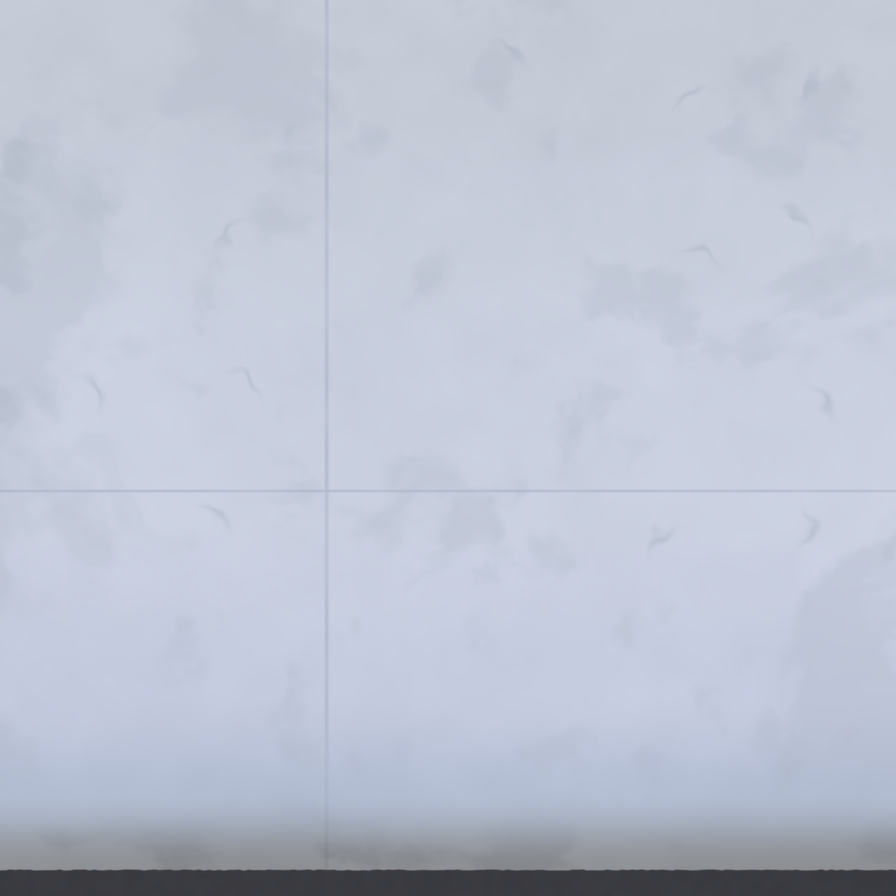
A WebGL 2 fragment shader for this texture:

```glsl
#version 300 es
precision highp float;
// Pale blue-grey wall of large smooth slabs above a dark skirting strip.
// Slabs come from a repeated grid with thin joints; layered value noise adds
// clouds, stains and scattered scuffs, and a vertical ramp shades the foot.

uniform vec2 u_resolution;
out vec4 fragColor;

const vec2 SLAB_SIZE = vec2(0.74, 0.62);
const vec2 JOINT_ORIGIN = vec2(0.3646, 0.4520);
const vec2 JOINT_HALF_WIDTH = vec2(0.0022, 0.0014);
const float JOINT_STRENGTH = 0.62;
const float SKIRTING_TOP = 0.0290;
const float SCUFF_CELLS = 6.0;
const float SCUFF_CHANCE = 0.36;

const vec3 WALL_TOP = vec3(0.780, 0.804, 0.848);
const vec3 WALL_MIDDLE = vec3(0.797, 0.822, 0.884);
const vec3 WALL_LOW = vec3(0.772, 0.797, 0.876);
const vec3 FOOT_BLUE = vec3(0.690, 0.735, 0.815);
const vec3 FOOT_GREY = vec3(0.555, 0.565, 0.580);
const vec3 JOINT_COLOR = vec3(0.675, 0.705, 0.785);
const vec3 STAIN_COLOR = vec3(0.655, 0.685, 0.745);
const vec3 SKIRTING_COLOR = vec3(0.228, 0.230, 0.250);

float hash(vec2 p) {
    return fract(sin(dot(p, vec2(127.1, 311.7))) * 43758.5453);
}

float noise(vec2 p) {
    vec2 cell = floor(p);
    vec2 f = fract(p);
    f = f * f * (3.0 - 2.0 * f);
    return mix(mix(hash(cell), hash(cell + vec2(1, 0)), f.x),
               mix(hash(cell + vec2(0, 1)), hash(cell + vec2(1, 1)), f.x), f.y);
}

float fbm(vec2 p) {
    float sum = 0.0;
    float weight = 0.5;
    for (int i = 0; i < 6; i++) {
        sum += weight * noise(p);
        p = mat2(1.6, 1.2, -1.2, 1.6) * p + 17.3;
        weight *= 0.5;
    }
    return sum;
}

// Vertical colour ramp from the skirting to the top of the wall
vec3 wallColor(float y) {
    vec3 color = mix(FOOT_GREY, FOOT_BLUE, smoothstep(0.030, 0.115, y));
    color = mix(color, WALL_LOW, smoothstep(0.085, 0.235, y));
    color = mix(color, WALL_MIDDLE, smoothstep(0.22, 0.44, y));
    return mix(color, WALL_TOP, smoothstep(0.48, 1.0, y));
}

// Coverage of the joints; x holds the upright ones, y the level ones
vec2 jointMask(vec2 uv, vec2 pixel) {
    vec2 toJoint = abs(fract((uv - JOINT_ORIGIN) / SLAB_SIZE + 0.5) - 0.5) * SLAB_SIZE;
    vec2 blur = max(pixel, vec2(0.0009));
    return 1.0 - smoothstep(JOINT_HALF_WIDTH - blur, JOINT_HALF_WIDTH + blur, toJoint);
}

// Short bent scuffs, at most one per cell, turned and placed at random
float scuffMask(vec2 uv) {
    vec2 cell = floor(uv * SCUFF_CELLS);
    vec2 jitter = vec2(hash(cell + 3.1), hash(cell + 8.7)) - 0.5;
    vec2 p = fract(uv * SCUFF_CELLS) - 0.5 - 0.4 * jitter;
    float angle = 3.0 * hash(cell + 5.3) - 1.9;
    p = mat2(cos(angle), -sin(angle), sin(angle), cos(angle)) * p;
    p.y += 2.2 * p.x * p.x + 0.10 * (noise(uv * 70.0) - 0.5);
    float shape = exp(-dot(p * vec2(9.0, 34.0), p * vec2(9.0, 34.0)));
    return shape * step(hash(cell + 1.9), SCUFF_CHANCE);
}

void main() {
    vec2 uv = gl_FragCoord.xy / u_resolution;
    vec2 pixel = 1.0 / u_resolution;
    vec2 slab = floor((uv - JOINT_ORIGIN) / SLAB_SIZE);

    // Base tone, with a slight shift from slab to slab
    vec3 color = wallColor(uv.y);
    color += 0.008 * (hash(slab + 4.0) - 0.5);

    // Soft clouds and fine mottling
    vec2 warp = vec2(fbm(uv * 4.0 + 2.0), fbm(uv * 4.0 + 31.0)) - 0.5;
    float cloud = fbm(uv * 3.2 + 0.7 * warp + 11.0);
    float mottle = fbm(uv * 22.0 + 2.0 * warp);
    color += 0.040 * (cloud - 0.5) + 0.022 * (mottle - 0.5);

    // Broad stains with ragged edges, broken small patches, and scuffs
    float broad = smoothstep(0.54, 0.64, fbm(uv * 4.3 + 1.2 * warp + 47.0));
    float patches = smoothstep(0.58, 0.74, fbm(uv * 13.0 + warp + 73.0));
    float stain = broad * (0.16 + 0.18 * mottle) + 0.22 * patches;
    stain += 0.42 * scuffMask(uv);
    color = mix(color, STAIN_COLOR, stain * smoothstep(0.06, 0.20, uv.y));

    // Grime gathered just above the skirting
    float foot = 1.0 - smoothstep(0.03, 0.10, uv.y);
    float grime = smoothstep(0.46, 0.64, fbm(uv * vec2(10.0, 18.0) + warp));
    color -= foot * (0.045 * grime + 0.04 * (mottle - 0.5));

    // Joints, softly worn along their length and fading into the foot shade
    vec2 joints = jointMask(uv, pixel);
    float wear = 0.75 + 0.5 * noise(uv * 28.0);
    float joint = max(joints.x * 0.85, joints.y) * JOINT_STRENGTH * wear;
    color = mix(color, min(JOINT_COLOR, color * 0.93), joint);

    // Skirting with a slightly rough upper edge
    float edge = SKIRTING_TOP + 0.0012 * (noise(vec2(uv.x * 180.0, 2.0)) - 0.5);
    float skirting = 1.0 - smoothstep(edge - pixel.y, edge + pixel.y, uv.y);
    vec3 skirtingColor = SKIRTING_COLOR + 0.012 * (noise(uv * 90.0) - 0.5);
    fragColor = vec4(mix(color, skirtingColor, skirting), 1.0);
}
```
